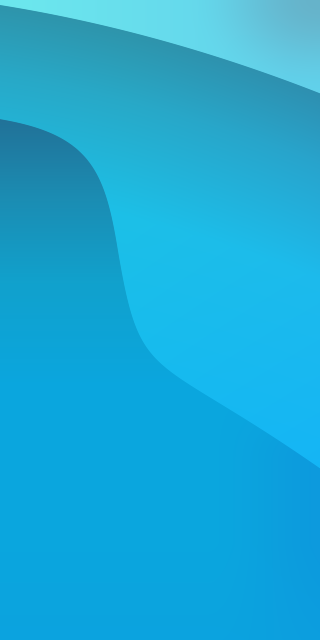
Reproduce this background procedurally as a Shadertoy shader.

```glsl
#define RIDGE_START 0.0078
#define RIDGE_SLOPE 0.080
#define RIDGE_BEND 0.058
#define SOLVE_STEPS 20
#define EDGE_WIDTH 1.2

// Cubic Bezier point
vec2 bezier(vec2 a, vec2 b, vec2 c, vec2 d, float t) {
    float s = 1.0 - t;
    return s * s * s * a + 3.0 * s * s * t * b + 3.0 * s * t * t * c + t * t * t * d;
}

// Height of a left-to-right Bezier at x, found by bisection
float bezierHeight(vec2 a, vec2 b, vec2 c, vec2 d, float x) {
    float low = 0.0, high = 1.0;
    for (int i = 0; i < SOLVE_STEPS; i++) {
        float t = 0.5 * (low + high);
        if (bezier(a, b, c, d, t).x < x) low = t;
        else high = t;
    }
    return bezier(a, b, c, d, 0.5 * (low + high)).y;
}

// Layer boundaries, measured downward from the top
float ridge(float x) {
    return RIDGE_START + x * (RIDGE_SLOPE + x * RIDGE_BEND);
}

float wave(float x) {
    vec2 joint = vec2(0.367, 0.3867);
    if (x < joint.x)
        return bezierHeight(vec2(0.0, 0.1862), vec2(0.279, 0.2096), vec2(0.327, 0.2656), joint, x);
    return bezierHeight(joint, vec2(0.440, 0.6055), vec2(0.466, 0.5456), vec2(1.0, 0.7318), x);
}

// Antialiased coverage below an edge, from its drop and local slope
float coverage(float drop, float slope) {
    float pixels = drop * iResolution.y / length(vec2(1.0, slope * iResolution.y / iResolution.x));
    return smoothstep(-0.5 * EDGE_WIDTH, 0.5 * EDGE_WIDTH, pixels);
}

float ramp(float from, float to, float x) {
    return clamp((x - from) / (to - from), 0.0, 1.0);
}

// Pale sky strip with a grey upper right corner
vec3 skyColor(vec2 p) {
    vec3 color = mix(vec3(0.42, 0.90, 0.93), vec3(0.38, 0.82, 0.92), ramp(0.1, 0.9, p.x));
    float corner = 1.0 - smoothstep(0.0, 0.42, length((p - vec2(1.0, 0.0)) * vec2(1.0, 2.8)));
    return mix(color, vec3(0.40, 0.70, 0.79), corner);
}

// Turquoise layer, shaded beneath the ridge
vec3 middleColor(vec2 p, float depth) {
    vec3 color = mix(vec3(0.18, 0.58, 0.67), vec3(0.155, 0.66, 0.78), ramp(0.0, 0.11, depth));
    color = mix(color, vec3(0.11, 0.75, 0.905), ramp(0.11, 0.29, depth));
    color = mix(color, vec3(0.08, 0.73, 0.94), ramp(0.29, 0.58, depth));
    return color + vec3(0.0, -0.02, 0.02) * ramp(0.4, 1.0, p.x);
}

// Blue layer, dark at its upper left crest
vec3 lowerColor(vec2 p) {
    vec3 color = mix(vec3(0.13, 0.44, 0.59), vec3(0.105, 0.55, 0.70), ramp(0.18, 0.31, p.y));
    color = mix(color, vec3(0.065, 0.63, 0.80), ramp(0.31, 0.44, p.y));
    color = mix(color, vec3(0.04, 0.65, 0.87), ramp(0.44, 0.60, p.y));
    float rightShade = smoothstep(0.65, 1.05, p.x) * smoothstep(0.6, 0.72, p.y);
    color = mix(color, vec3(0.05, 0.60, 0.865), rightShade);
    return mix(color, vec3(0.045, 0.63, 0.875), 0.6 * ramp(0.85, 1.0, p.y));
}

void mainImage(out vec4 fragColor, in vec2 fragCoord) {
    vec2 p = fragCoord / iResolution.xy;
    p.y = 1.0 - p.y;

    float depth = p.y - ridge(p.x);
    float ridgeSlope = RIDGE_SLOPE + 2.0 * RIDGE_BEND * p.x;
    float span = 0.002;
    float waveSlope = (wave(p.x + span) - wave(p.x - span)) / (2.0 * span);

    // Stack the layers from back to front
    vec3 color = skyColor(p);
    color = mix(color, middleColor(p, depth), coverage(depth, ridgeSlope));
    color = mix(color, lowerColor(p), coverage(p.y - wave(p.x), waveSlope));
    fragColor = vec4(color, 1.0);
}
```
